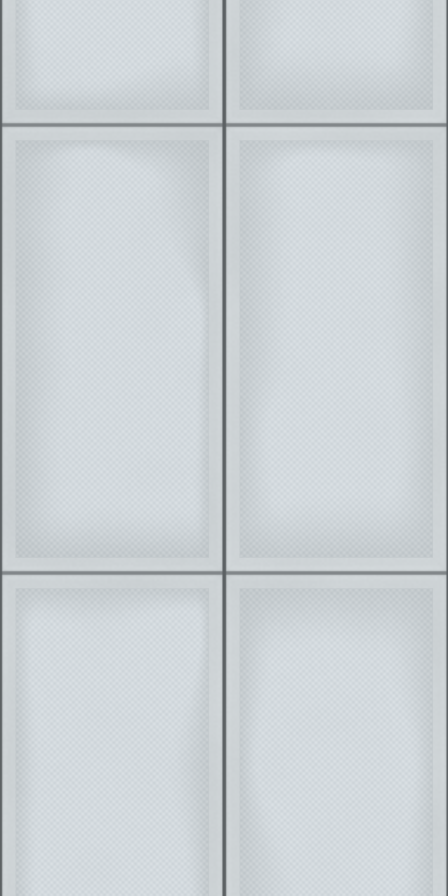
Reproduce this pattern procedurally as a WebGL 1 fragment shader.

```glsl
precision highp float;

uniform vec2 u_resolution;

const vec2 CANVAS = vec2(1.0, 2.0);          // canvas size in widths
const vec2 PANEL = vec2(0.5, 1.0);           // one panel
const vec2 SEAM_OFFSET = vec2(0.0006, 0.721);
const float FRAME = 0.034;                   // plain rim around the mesh
const float MESH_PITCH = 1.0 / 72.0;
const float MESH_CONTRAST = 0.022;
const float SHADE_MIN = 0.025;               // depth of the edge shading
const float SHADE_MAX = 0.17;
const float SEAM_CORE = 0.0016;
const float SEAM_SOFT = 0.0050;
const float GRAIN = 0.010;

const vec3 FRAME_COLOR = vec3(0.800, 0.822, 0.832);
const vec3 MESH_LIGHT = vec3(0.826, 0.852, 0.869);
const vec3 MESH_SHADED = vec3(0.755, 0.780, 0.792);
const vec3 SEAM_DARK = vec3(0.36, 0.38, 0.39);
const vec3 SEAM_GREY = vec3(0.51, 0.53, 0.54);

const float TAU = 6.2831853;

float hash(vec2 p) {
  return fract(sin(dot(p, vec2(127.1, 311.7))) * 43758.5453);
}

float noise(vec2 p) {
  vec2 i = floor(p);
  vec2 f = fract(p);
  f = f * f * (3.0 - 2.0 * f);
  return mix(mix(hash(i), hash(i + vec2(1.0, 0.0)), f.x),
             mix(hash(i + vec2(0.0, 1.0)), hash(i + 1.0), f.x), f.y);
}

// Staggered perforation, from -1 to 1, faded out when too fine to resolve
float mesh(vec2 p, float pixel) {
  vec2 wave = sin(p * TAU / MESH_PITCH);
  return wave.x * wave.y * (1.0 - smoothstep(0.3, 0.6, pixel / MESH_PITCH));
}

// Uneven shading that creeps in from the mesh border, 0 in the open middle
float edgeShade(vec2 local, vec2 inset, vec2 seed) {
  vec2 side = step(PANEL * 0.5, local);
  float wideX = noise(vec2(local.y * 3.5, side.x * 7.0) + seed);
  float wideY = noise(vec2(local.x * 5.0, side.y * 7.0 + 20.0) + seed);
  vec2 depth = mix(vec2(SHADE_MIN), vec2(SHADE_MAX), vec2(wideX, wideY));
  vec2 lit = smoothstep(-0.3 * depth, depth, inset);
  float mottling = noise(local * 9.0 + seed) - 0.5;
  return clamp(1.0 - lit.x * lit.y + 0.16 * mottling, 0.0, 1.0);
}

float seam(float d, float pixel) {
  return 1.0 - smoothstep(SEAM_CORE, SEAM_CORE + max(SEAM_SOFT, pixel), d);
}

void main() {
  vec2 p = gl_FragCoord.xy / u_resolution * CANVAS;
  float pixel = max(CANVAS.x / u_resolution.x, CANVAS.y / u_resolution.y);

  // Panel cell, with ids that wrap around the canvas
  vec2 grid = (p - SEAM_OFFSET) / PANEL;
  vec2 id = mod(floor(grid), CANVAS / PANEL);
  vec2 local = fract(grid) * PANEL;
  vec2 edge = min(local, PANEL - local);
  vec2 seed = floor(vec2(hash(id + 3.0), hash(id + 8.0)) * 90.0);

  // Rim with faint cloudy wear and a light bevel
  float cloud = noise(local * 7.0 + seed + 40.0) - 0.5;
  vec3 color = FRAME_COLOR + 0.020 * cloud;
  float rim = min(edge.x, edge.y);
  color += 0.018 * smoothstep(0.005, 0.010, rim) * (1.0 - smoothstep(0.010, 0.020, rim));

  // Perforated field
  vec2 inset = edge - FRAME;
  float shade = edgeShade(local, inset, seed);
  vec3 field = mix(MESH_LIGHT, MESH_SHADED, shade);
  field += MESH_CONTRAST * mesh(local, pixel) * vec3(1.1, 1.0, 0.9);
  float fieldMask = smoothstep(-0.5, 0.5, min(inset.x, inset.y) / max(pixel, 0.003));
  color = mix(color, field, fieldMask);

  // Fine grain and a small tone change per panel
  color += GRAIN * (noise(p * 190.0) - 0.5) + 0.008 * (hash(id + 17.0) - 0.5);

  // Soft shadow and joints, the upright ones darker
  color *= 1.0 - 0.07 * exp(-edge.x / 0.006) - 0.05 * exp(-edge.y / 0.006);
  color = mix(color, SEAM_GREY, seam(edge.y, pixel));
  color = mix(color, SEAM_DARK, seam(edge.x, pixel));

  gl_FragColor = vec4(color, 1.0);
}
```
